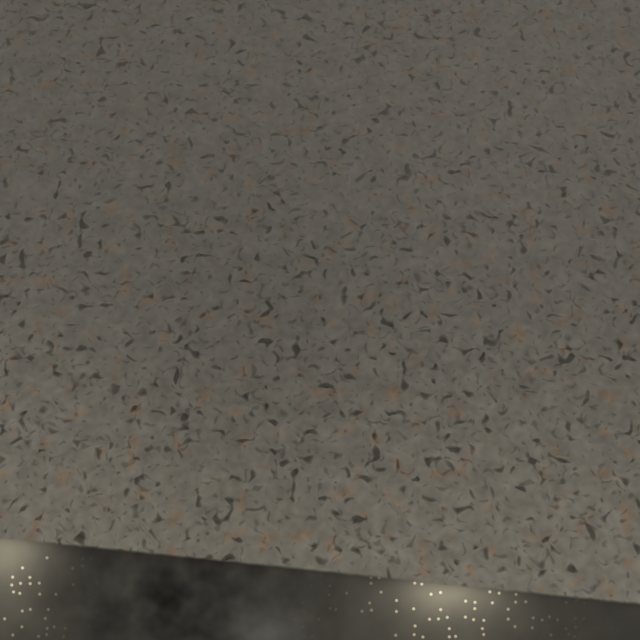
Write a three.js fragment shader that draws this texture.

```glsl
// A dim speckled stone worktop seen at a slant, with a dark polished front edge.
// Layers of gradient noise, foreshortened towards the top, give mottling, tints and
// dark flecks; the front edge adds soft reflections and small sparkles.

varying vec2 vUv;

const vec3 STONE_NEAR = vec3(0.440, 0.422, 0.380);
const vec3 STONE_FAR = vec3(0.364, 0.351, 0.323);
const vec3 FLECK_TINT = vec3(0.56, 0.56, 0.56);
const vec3 RUST_TINT = vec3(1.07, 0.97, 0.90);
const vec3 FACE_COLOR = vec3(0.235, 0.225, 0.203);
const vec3 GLOW_COLOR = vec3(0.36, 0.345, 0.29);
const vec3 SPARK_COLOR = vec3(0.40, 0.37, 0.29);

const float FORESHORTEN = 0.24;   // how much grains shrink towards the top
const float GRAIN_SCALE = 58.0;   // fleck cells across the canvas
const float EDGE_HEIGHT = 0.160;  // front edge at the left side
const float EDGE_SLOPE = 0.104;
const float EDGE_SOFTNESS = 0.0035;
const float SPARK_CELLS = 75.0;

float hash(vec2 p) {
  vec3 q = fract(vec3(p.xyx) * 0.1031);
  q += dot(q, q.yzx + 33.33);
  return fract((q.x + q.y) * q.z);
}

float cornerSlope(vec2 cell, vec2 offset) {
  float angle = 6.2832 * hash(cell);
  return dot(vec2(cos(angle), sin(angle)), offset);
}

// Gradient noise, roughly -0.7 to 0.7
float noise(vec2 p) {
  vec2 i = floor(p), f = fract(p);
  vec2 u = f * f * f * (f * (f * 6.0 - 15.0) + 10.0);
  vec2 e = vec2(1.0, 0.0);
  return mix(
    mix(cornerSlope(i, f), cornerSlope(i + e.xy, f - e.xy), u.x),
    mix(cornerSlope(i + e.yx, f - e.yx), cornerSlope(i + e.xx, f - e.xx), u.x), u.y);
}

float fbm(vec2 p) {
  float sum = 0.0, amplitude = 0.6;
  for (int i = 0; i < 3; i++) {
    sum += amplitude * noise(p);
    p = mat2(0.8, 0.6, -0.6, 0.8) * p * 2.03 + 17.3;
    amplitude *= 0.55;
  }
  return sum;
}

float spot(vec2 p, vec2 center, vec2 radius) {
  vec2 d = (p - center) / radius;
  return exp(-dot(d, d));
}

vec3 worktop(vec2 uv) {
  // Project onto the slanted plane and bend the grains a little
  vec2 p = vec2(uv.x - 0.5, uv.y) / (1.0 - FORESHORTEN * uv.y) + 5.0;
  vec2 bend = vec2(noise(p * 38.0), noise(p * 38.0 + 71.0)) * 0.010;
  vec2 g = (p + bend) * GRAIN_SCALE;

  // Broad light falloff
  vec3 color = mix(STONE_NEAR, STONE_FAR, smoothstep(0.02, 0.60, uv.y));
  color *= 1.0 + 0.05 * spot(uv, vec2(0.0, 0.42), vec2(0.25, 0.25));
  color *= 1.0 + 0.04 * spot(uv, vec2(0.85, 0.8), vec2(0.3, 0.4));
  color *= 1.0 - 0.05 * spot(uv, vec2(0.38, 0.38), vec2(0.2, 0.3));

  // Cloudy mottling and warm patches
  float contrast = mix(1.0, 0.62, smoothstep(0.25, 0.95, uv.y));
  color *= 1.0 + contrast * (0.16 * fbm(p * 24.0) + 0.10 * noise(g * 1.2 + 9.0));
  float rust = smoothstep(0.16, 0.55, noise(p * 27.0 + 40.0));
  color *= mix(vec3(1.0), RUST_TINT, rust * contrast);

  // Dark flecks gather in loose clumps; finer, fainter ones fill between
  float clump = noise(p * 15.0 + 23.0);
  float coarse = smoothstep(0.20, 0.56, noise(g + 3.0) + 0.22 * clump);
  float fine = smoothstep(0.15, 0.55, noise(g * 1.65 + 51.0) + 0.25 * clump);
  float fleck = clamp(0.85 * coarse + 0.38 * fine, 0.0, 1.0);
  return color * mix(vec3(1.0), FLECK_TINT, fleck * contrast);
}

vec3 frontFace(vec2 uv, float depth) {
  float cloud = fbm(uv * 17.0 + 30.0);
  float dim = spot(uv, vec2(0.29, 0.07), vec2(0.15, 0.10));
  vec3 color = FACE_COLOR * (1.0 - 0.24 * dim + cloud * (0.18 + 0.6 * dim));
  color += 0.10 * spot(uv, vec2(0.42, 0.01), vec2(0.05, 0.05));

  // Lamp reflections, brightest just under the edge
  float glow = spot(uv, vec2(0.01, 0.145), vec2(0.065, 0.055));
  glow += spot(uv, vec2(0.70, 0.078), vec2(0.085, 0.040));
  float haze = spot(uv, vec2(0.0, 0.08), vec2(0.08, 0.10))
    + spot(uv, vec2(0.70, 0.03), vec2(0.13, 0.09));
  color += GLOW_COLOR * (0.72 * glow + 0.30 * haze);

  // Sparkles scattered inside the reflections
  vec2 cell = floor(uv * SPARK_CELLS);
  vec2 center = 0.3 + 0.4 * vec2(hash(cell + 7.0), hash(cell + 19.0));
  float dotMask = 1.0 - smoothstep(0.06, 0.30, length(fract(uv * SPARK_CELLS) - center));
  float lit = step(0.72, hash(cell + 31.0)) * clamp(glow + haze, 0.0, 1.0);
  color += SPARK_COLOR * dotMask * lit;

  // Thin shade where the face meets the top
  return color * (1.0 - 0.16 * exp(-depth * 160.0));
}

void main() {
  float aboveEdge = vUv.y - (EDGE_HEIGHT - EDGE_SLOPE * vUv.x);
  aboveEdge += 0.0015 * noise(vec2(vUv.x * 45.0, 2.0));
  float top = smoothstep(-EDGE_SOFTNESS, EDGE_SOFTNESS, aboveEdge);
  vec3 color = mix(frontFace(vUv, max(-aboveEdge, 0.0)), worktop(vUv), top);
  gl_FragColor = vec4(color, 1.0);
}
```
